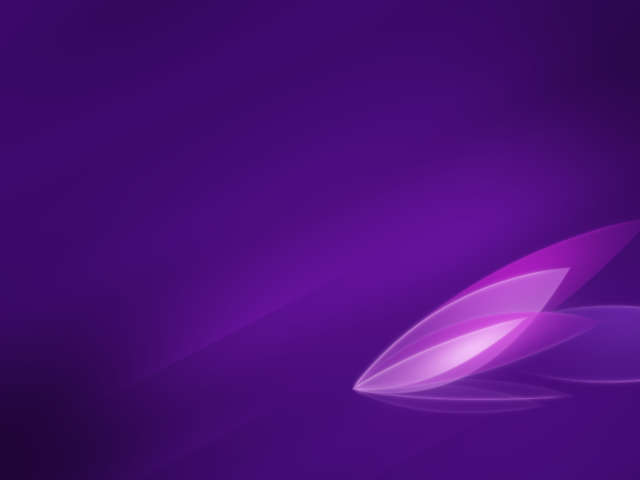
Give the GLSL for this background, as a WebGL 1 fragment shader.

```glsl
precision highp float;
// Violet backdrop with diagonal light beams and a glowing cluster of translucent petals.
uniform vec2 u_resolution;

#define BASE vec3(0.235, 0.038, 0.425)
#define VIOLET vec3(0.47, 0.085, 0.69)
#define MAGENTA vec3(0.78, 0.13, 0.82)
#define ORCHID vec3(0.78, 0.46, 0.87)
#define PALE vec3(0.96, 0.78, 0.98)
#define MIST vec3(0.38, 0.22, 0.70)
#define ROOT vec2(0.733, 0.189)
#define BEAM_DIR vec2(0.887, 0.462)
#define EDGE 0.003

// Soft elliptical spot, with its long axis along the beams.
float glow(vec2 p, vec2 center, vec2 radius) {
  vec2 d = p - center;
  vec2 q = vec2(dot(d, BEAM_DIR), dot(d, vec2(-BEAM_DIR.y, BEAM_DIR.x)));
  q /= radius;
  return exp(-dot(q, q));
}

// Petal from a to b: x = fill, y = upper rim, z = lower rim, w = position along it.
vec4 petal(vec2 p, vec2 a, vec2 b, float top, float bottom) {
  float len = length(b - a);
  vec2 dir = (b - a) / len;
  float t = dot(p - a, dir) / len;
  float s = dot(p - a, vec2(-dir.y, dir.x));
  float arch = 4.0 * t * (1.0 - t) * len;
  float above = s - arch * top;
  float below = s + arch * bottom * (1.2 - 0.4 * t);
  float ends = smoothstep(0.0, 0.04, t) * (1.0 - smoothstep(0.85, 1.0, t));
  float fill = smoothstep(-EDGE, EDGE, below) * (1.0 - smoothstep(-EDGE, EDGE, above));
  fill *= step(0.0, t) * step(t, 1.0);
  return vec4(fill, ends * exp(-abs(above) / EDGE), ends * exp(-abs(below) / EDGE), t);
}

vec3 screen(vec3 base, vec3 light) {
  return base + clamp(light, 0.0, 1.0) * (1.0 - base);
}

// Diagonal ray with a crisp lower edge and a soft upper falloff.
float ray(vec2 p, vec2 center, float reach, float width) {
  vec2 d = p - center;
  float u = dot(d, BEAM_DIR) / reach;
  float v = dot(d, vec2(-BEAM_DIR.y, BEAM_DIR.x));
  return exp(-u * u) * smoothstep(-EDGE, EDGE, v) * exp(-max(v, 0.0) / width);
}

vec3 background(vec2 p) {
  vec3 c = BASE;
  // Broad light through the middle and a dim cover over the corners.
  c = mix(c, VIOLET, 0.36 * glow(p, vec2(0.72, 0.46), vec2(0.62, 0.30)));
  c = mix(c, VIOLET, 0.50 * glow(p, vec2(0.98, 0.53), vec2(0.30, 0.13)));
  c = mix(c, VIOLET, 0.28 * glow(p, vec2(0.56, 0.37), vec2(0.30, 0.10)));
  c = mix(c, VIOLET, 0.22 * glow(p, vec2(1.08, 0.14), vec2(0.45, 0.22)));
  c *= 1.0 - 0.52 * glow(p, vec2(0.0, 0.04), vec2(0.38, 0.24));
  c *= 1.0 - 0.34 * glow(p, vec2(1.36, 0.88), vec2(0.30, 0.34));
  c *= 1.0 - 0.14 * glow(p, vec2(0.30, 1.02), vec2(0.30, 0.15));

  // Main beam, then fainter rays near the floor.
  c = mix(c, VIOLET, 0.36 * ray(p, vec2(0.54, 0.336), 0.24, 0.055));
  for (int i = 0; i < 2; i++) {
    float k = float(i);
    vec2 center = vec2(0.42 + 0.46 * k, 0.07 - 0.01 * k);
    c = mix(c, VIOLET, 0.13 * ray(p, center, 0.17, 0.04));
  }

  // Very faint layered streaks along the beams.
  float v = dot(p, vec2(-BEAM_DIR.y, BEAM_DIR.x));
  float streak = sin(v * 23.0 + 1.0) + 0.6 * sin(v * 47.0 + p.x * 2.0);
  return c * (1.0 + 0.018 * streak);
}

void main() {
  vec2 p = gl_FragCoord.xy / u_resolution.y;
  vec3 c = background(p);

  // Mist sweeping off the right side.
  vec4 m = petal(p, vec2(0.95, 0.28), vec2(1.62, 0.27), 0.13, 0.105);
  float fade = smoothstep(0.12, 0.55, m.w);
  c = screen(c, MIST * m.x * fade * (0.16 + 0.28 * smoothstep(0.20, 0.36, p.y)));
  c = screen(c, ORCHID * (0.35 * m.y * fade + 0.48 * m.z * smoothstep(0.15, 0.55, m.w)));

  // Outer magenta petal, fading to violet at its far end.
  vec4 outer = petal(p, ROOT, vec2(1.36, 0.548), 0.088, 0.10);
  float hot = glow(p, vec2(1.07, 0.42), vec2(0.19, 0.075));
  c = mix(c, MAGENTA, outer.x * (0.10 + 0.66 * hot));
  c = screen(c, MAGENTA * outer.y * 0.28);

  // Low, thin veils beneath the cluster.
  for (int i = 0; i < 2; i++) {
    float k = float(i);
    vec4 veil = petal(p, ROOT, vec2(1.20 - 0.06 * k, 0.175 - 0.02 * k), 0.06, 0.03 + 0.045 * k);
    c = screen(c, ORCHID * (0.07 * veil.x + (0.42 - 0.28 * k) * veil.z + 0.08 * veil.y));
  }

  // Large pale leaf.
  vec4 leaf = petal(p, ROOT, vec2(1.189, 0.443), 0.105, 0.172);
  float sheen = 0.30 + 0.32 * smoothstep(0.25, 0.8, leaf.w);
  sheen += 0.25 * glow(p, vec2(0.90, 0.215), vec2(0.13, 0.05));
  c = mix(c, ORCHID, leaf.x * sheen);
  c = screen(c, PALE * (0.50 * leaf.y + 0.14 * leaf.z));

  // Inner magenta petal, lit along its axis.
  vec4 inner = petal(p, ROOT, vec2(1.26, 0.33), 0.14, 0.063);
  float core = glow(p, vec2(1.04, 0.315), vec2(0.17, 0.065));
  c = mix(c, MAGENTA, inner.x * (0.08 + 0.62 * core));
  c = screen(c, ORCHID * (0.16 * inner.y + 0.22 * inner.z));

  // Bright heart with a white hot spot.
  vec4 heart = petal(p, ROOT, vec2(1.10, 0.34), 0.04, 0.10);
  float white = glow(p, vec2(0.985, 0.272), vec2(0.10, 0.034));
  c = mix(c, PALE, heart.x * (0.20 + 0.62 * white));
  c = screen(c, PALE * (0.48 * heart.y + 0.20 * heart.z));
  c = screen(c, ORCHID * 0.42 * glow(p, vec2(1.01, 0.285), vec2(0.15, 0.05)));

  gl_FragColor = vec4(clamp(c, 0.0, 1.0), 1.0);
}
```
